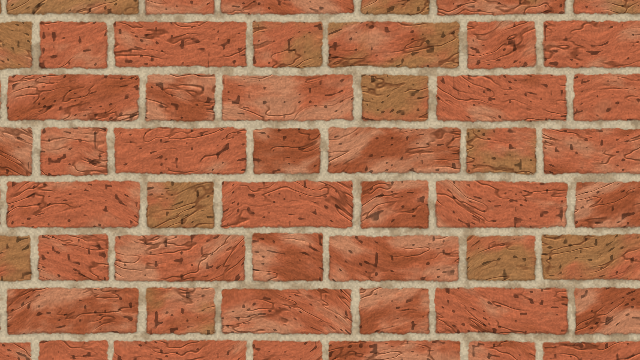
A Shadertoy shader for this texture:

```glsl
const float COURSE = 0.148;       // height of one row with its joint
const float FIRST_JOINT = 0.0625; // height of the lowest bed joint
const float PERIOD = 0.595;       // one long and one short brick
const float LONG_CELL = 0.384;    // part of the period held by the long brick
const float START = 0.0116;       // left joint of the unshifted rows
const float JOINT = 0.021;
const float CORNER = 0.007;
const float EDGE_WEAR = 0.009;
const float RELIEF = 0.65;
const float OCHRE_SHARE = 0.3;

const vec3 RED = vec3(0.70, 0.385, 0.26);
const vec3 PALE = vec3(0.73, 0.49, 0.36);
const vec3 DEEP = vec3(0.54, 0.28, 0.16);
const vec3 OCHRE = vec3(0.61, 0.44, 0.27);
const vec3 MORTAR = vec3(0.78, 0.71, 0.59);
const vec3 MORTAR_DARK = vec3(0.67, 0.58, 0.46);

float hash(vec2 p) {
    vec3 q = fract(p.xyx * 0.1031);
    q += dot(q, q.yzx + 33.33);
    return fract((q.x + q.y) * q.z);
}

float noise(vec2 p) {
    vec2 i = floor(p), f = fract(p);
    f = f * f * (3.0 - 2.0 * f);
    return mix(mix(hash(i), hash(i + vec2(1, 0)), f.x),
               mix(hash(i + vec2(0, 1)), hash(i + 1.0), f.x), f.y);
}

float fbm(vec2 p) {
    float sum = 0.0, amp = 0.5;
    for (int i = 0; i < 4; i++) {
        sum += amp * noise(p);
        p = mat2(1.6, 1.2, -1.2, 1.6) * p + 7.3;
        amp *= 0.5;
    }
    return sum / 0.9375;
}

float roundedBox(vec2 p, vec2 halfSize, float radius) {
    vec2 q = abs(p) - halfSize + radius;
    return length(max(q, 0.0)) + min(max(q.x, q.y), 0.0) - radius;
}

// Dark folds, long in x, that come and go over the face
float groove(vec2 p) {
    float fold = noise(p * vec2(13.0, 50.0)) + 0.3 * noise(p * vec2(45.0, 110.0)) - 0.65;
    float mask = smoothstep(0.35, 0.7, noise(p * vec2(10.0, 24.0) + 17.0));
    return (1.0 - smoothstep(0.0, 0.09, abs(fold))) * mask;
}

float faceHeight(vec2 p) {
    return fbm(p * vec2(16.0, 48.0)) + 0.3 * fbm(p * vec2(90.0, 130.0)) - 0.4 * groove(p);
}

vec3 brickColor(vec2 local, vec2 seed, float inner) {
    float tone = hash(seed + 3.1), kind = hash(seed + 11.7);

    // Bend the folds differently on each brick
    vec2 p = local;
    p.y += (hash(seed + 5.3) - 0.5) * 0.7 * local.x
         + (hash(seed + 8.9) - 0.5) * 3.0 * local.x * local.x;
    p += seed * vec2(3.17, 2.31) + 20.0;
    p.y += 0.022 * (noise(p * 16.0) - 0.5);

    // Fired clay tones, with ochre patches on some bricks
    float blotch = fbm(p * vec2(9.0, 16.0) + 4.0);
    vec3 col = mix(RED, PALE, smoothstep(0.45, 0.75, blotch + 0.25 * (tone - 0.5)));
    col = mix(col, DEEP, 0.65 * smoothstep(0.5, 0.85, 1.0 - blotch + 0.35 * (tone - 0.5)));
    float ochre = step(kind, OCHRE_SHARE) * smoothstep(0.3, 0.6, fbm(p * vec2(7.0, 10.0) + 31.0));
    col = mix(col, OCHRE, 0.85 * ochre);

    // Light from above over the creased face
    float slope = faceHeight(p) - faceHeight(p + vec2(-0.001, 0.003));
    col *= 1.0 + clamp(RELIEF * slope, -0.3, 0.22);
    col = mix(col, DEEP * 0.65, 0.5 * groove(p));

    // Pits, grain and a darker rim at the foot
    col *= 1.0 - 0.4 * smoothstep(0.8, 0.92, noise(p * vec2(70.0, 100.0) + 9.0));
    col *= 0.93 + 0.14 * noise(p * 260.0);
    float rim = 1.0 - smoothstep(0.0, 0.007, inner);
    return col * (1.0 - rim * (local.y < 0.0 ? 0.2 : 0.04));
}

vec3 mortarColor(vec2 uv, float dist, float below) {
    vec3 col = mix(MORTAR_DARK, MORTAR, smoothstep(0.25, 0.55, fbm(uv * 30.0)));
    col *= 0.92 + 0.16 * noise(uv * 240.0);
    return col * (1.0 - mix(0.08, 0.24, below) * exp(-max(dist, 0.0) / 0.0035));
}

void mainImage(out vec4 fragColor, in vec2 fragCoord) {
    vec2 uv = fragCoord / iResolution.y;
    vec2 wall = uv + 0.005 * (vec2(noise(uv * 6.0), noise(uv * 6.0 + 40.0)) - 0.5);

    // Alternating long and short bricks, every other row moved by half a period
    float row = floor((wall.y - FIRST_JOINT) / COURSE);
    float x = wall.x - START - 0.5 * PERIOD * mod(row, 2.0);
    float col = floor(x / PERIOD);
    x -= col * PERIOD;
    float isShort = step(LONG_CELL, x);
    float width = mix(LONG_CELL, PERIOD - LONG_CELL, isShort);
    float center = mix(0.5 * LONG_CELL, 0.5 * (LONG_CELL + PERIOD), isShort);
    vec2 local = vec2(x - center, wall.y - FIRST_JOINT - (row + 0.5) * COURSE);
    vec2 seed = vec2(col * 2.0 + isShort, row) + 23.0;

    // Slightly uneven sizes and crumbled outlines
    vec2 jitter = vec2(hash(seed), hash(seed + 1.7)) - 0.5;
    vec2 halfSize = 0.5 * (vec2(width, COURSE) - JOINT) + jitter * vec2(0.005, 0.003);
    float dist = roundedBox(local - jitter.yx * 0.003, halfSize, CORNER);
    dist += EDGE_WEAR * (fbm(uv * 42.0) - 0.5) + 0.003 * (noise(uv * 150.0) - 0.5);

    float soft = max(1.0 / iResolution.y, 0.0015);
    float brick = 1.0 - smoothstep(-soft, soft, dist);
    vec3 mortar = mortarColor(uv, dist, step(local.y, 0.0));
    fragColor = vec4(mix(mortar, brickColor(local, seed, -dist), brick), 1.0);
}
```
